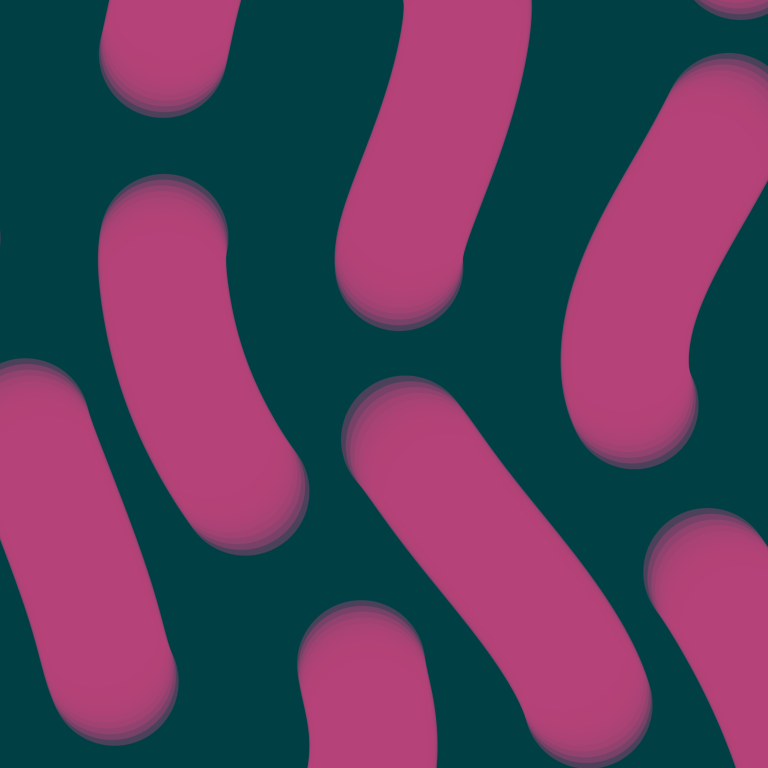
This pattern is drawn by a three.js fragment shader. Its source:

```glsl
// Plump pink worms, stamped from translucent discs along swaying columns on dark teal.
varying vec2 vUv;

const vec3  TEAL = vec3(0.0, 0.25, 0.27);
const vec3  PINK = vec3(0.71, 0.26, 0.47);

const float RADIUS      = 0.0835;  // disc radius, half the worm width
const float STEP        = 0.0075;  // rise between successive discs
const float OPACITY     = 0.42;    // opacity of a single disc
const float EDGE        = 0.001;   // half width of the smoothed rim
const float COLUMN      = 0.31;    // spacing of the columns
const float PERIOD      = 0.58;    // spacing of worms within a column
const float HALF_LENGTH = 0.181;   // half the rise of a worm spine
const float LENGTH_VARY = 0.012;
const float HOOK        = 0.014;   // sideways turn at the worm tips
const float LEAN        = -0.12;   // shared tilt of all columns
const int   REACH       = 12;      // discs to test above and below, > RADIUS / STEP

// Sine-free hash, 0 to 1
float hash(vec2 p) {
  vec3 q = fract(vec3(p.xyx) * 0.1031);
  q += dot(q, q.yzx + 33.33);
  return fract((q.x + q.y) * q.z);
}

// Smooth sideways flow that bends neighbouring columns together
float sway(float x, float y) {
  return LEAN * (y - 0.5)
       + 0.10 * sin(5.0 * y + 2.0 * x + 0.6)
       + 0.022 * sin(9.0 * y - 2.5 * x + 2.0);
}

// Part of the background left uncovered by the discs of one column
float columnClearance(vec2 p, float column) {
  float phase = 0.4 * column + 0.3 * hash(vec2(column + 40.0, 7.0));
  float baseX = column * COLUMN;
  float nearest = floor(p.y / STEP + 0.5);
  float clearance = 1.0;

  for (int i = -REACH; i <= REACH; i++) {
    float y = (nearest + float(i)) * STEP;

    // Locate this disc along its own worm
    float along = y / PERIOD + phase;
    float worm = floor(along);
    vec2 id = vec2(column + 40.0, worm + 60.0);
    float halfLength = HALF_LENGTH + LENGTH_VARY * (2.0 * hash(id) - 1.0);
    float t = (along - worm - 0.5) * PERIOD / halfLength;
    if (abs(t) > 1.0) continue;

    // Bend the spine, with a little hook at each tip
    float turn = 2.0 * hash(id + vec2(17.0, t > 0.0 ? 31.0 : 83.0)) - 1.0;
    float x = baseX + sway(baseX, y) + HOOK * turn * pow(abs(t), 8.0);

    float d = length(p - vec2(x, y)) - RADIUS;
    clearance *= 1.0 - OPACITY * (1.0 - smoothstep(-EDGE, EDGE, d));
  }
  return clearance;
}

void main() {
  vec2 p = vUv;

  // Undo the sway roughly to find the closest columns
  float middle = floor((p.x - sway(p.x, p.y)) / COLUMN + 0.5);
  float clearance = 1.0;
  for (int c = -1; c <= 1; c++) {
    clearance *= columnClearance(p, middle + float(c));
  }

  gl_FragColor = vec4(mix(PINK, TEAL, clearance), 1.0);
}
```
